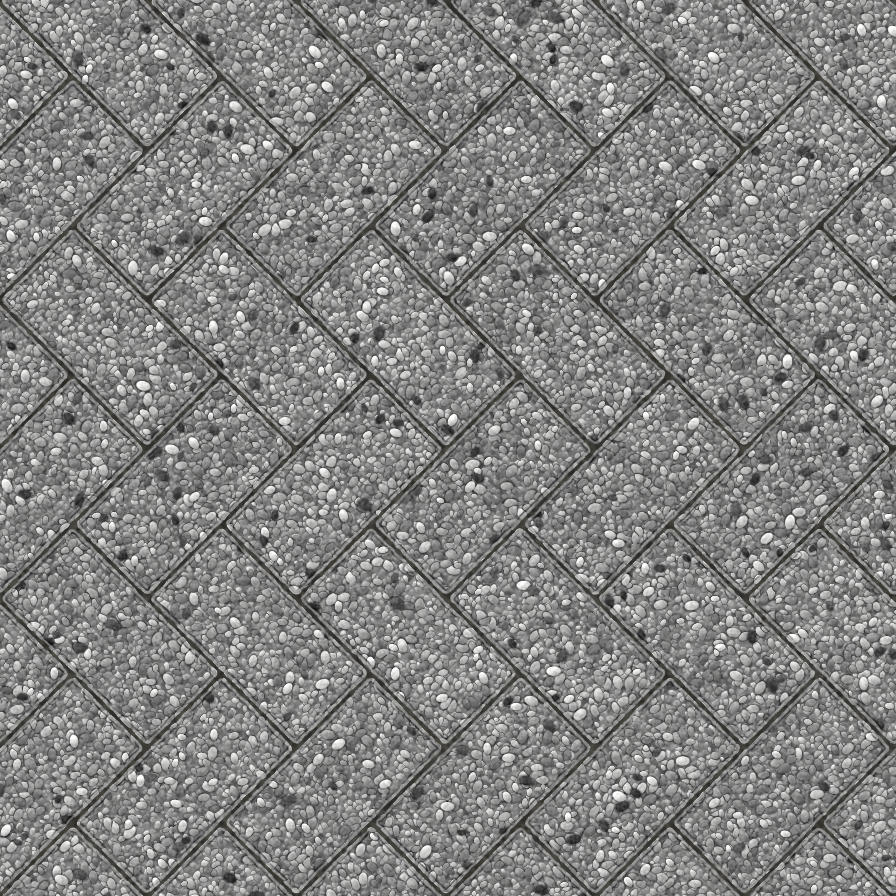
A WebGL 2 fragment shader for this texture:

```glsl
#version 300 es
precision highp float;
// Diagonal herringbone paving of exposed-pebble concrete blocks, 6 repeats across and 3 up.
// A rotated unit grid is grouped into 2:1 blocks; each block is filled with layers of
// jittered, shaded elliptical pebbles and trimmed by a rounded-box joint with a thin rim.
uniform vec2 u_resolution;
out vec4 fragColor;

const float PI = 3.14159;
const float STEPS = 12.0;                       // half block diagonals per canvas side
const vec2 PHASE = vec2(0.03, 0.02);            // shift of the paving on the canvas
const vec2 LIGHT = vec2(0.35, 0.94);            // light direction in paving space
const float JOINT = 0.016;                      // half width of a joint, in block widths
const float CORNER = 0.05;
const vec3 JOINT_COLOR = vec3(0.225, 0.22, 0.20);
const vec3 STONE_TINT = vec3(1.0, 1.0, 0.996);

vec3 hash3(vec2 p) {
    vec3 q = fract(p.xyx * vec3(0.1031, 0.1030, 0.0973));
    q += dot(q, q.yxz + 33.33);
    return fract((q.xxy + q.yzz) * q.zyx);
}

float valueNoise(vec2 p) {
    vec2 i = floor(p), f = fract(p);
    f = f * f * (3.0 - 2.0 * f);
    vec2 e = vec2(1.0, 0.0);
    return mix(mix(hash3(i).x, hash3(i + e).x, f.x),
               mix(hash3(i + e.yx).x, hash3(i + e.xx).x, f.x), f.y);
}

mat2 rotation(float angle) {
    float c = cos(angle), s = sin(angle);
    return mat2(c, s, -s, c);
}

// Signed distance to a rounded box, negative inside
float roundedBox(vec2 p, vec2 halfSize, float radius) {
    vec2 q = abs(p) - halfSize + radius;
    return length(max(q, 0.0)) + min(max(q.x, q.y), 0.0) - radius;
}

// Finds the block at p: xy = its lower corner, zw = its size
vec4 herringbone(vec2 p) {
    vec2 cell = floor(p);
    float k = mod(cell.x + cell.y, 4.0);
    bool rising = k < 1.5;
    vec2 along = rising ? vec2(1.0, 0.0) : vec2(0.0, 1.0);
    return vec4(cell - along * mod(k, 2.0), 1.0 + along);
}

// One layer of pebbles: x = cover, y = random tone, z = light, w = contact shadow
vec4 pebbles(vec2 p, float frequency, float share, float seed, float pixel) {
    vec2 q = p * frequency, base = floor(q), slope = vec2(0.0);
    float nearest = 9.0, second = 9.0, tone = 0.0;
    for (int y = -1; y <= 1; y++)
    for (int x = -1; x <= 1; x++) {
        vec2 cell = base + vec2(x, y);
        vec3 place = hash3(cell + seed);
        vec3 kind = hash3(cell + seed + 71.7);
        if (kind.x > share) continue;
        vec2 offset = q - cell - 0.5 - 0.7 * (place.xy - 0.5);
        float radius = mix(0.34, 0.66, place.z);
        float dist = length(rotation(kind.y * PI) * offset / (radius * vec2(1.25, 0.82)));
        if (dist < nearest) {
            second = nearest;
            nearest = dist;
            tone = kind.z;
            slope = offset / radius;
        } else second = min(second, dist);
    }
    float edge = min(1.0 - nearest, 0.6 * (second - nearest));
    float cover = smoothstep(0.0, 0.12 + pixel * frequency, edge);
    float shadow = 1.0 - smoothstep(0.95, 1.35, nearest);
    return vec4(cover, tone, dot(slope, LIGHT), shadow);
}

// Lays a pebble layer over a grey level
float layPebbles(float under, vec4 layer, float grey, float shadow) {
    float lit = grey * (1.0 + 0.24 * clamp(layer.z, -1.0, 1.0));
    return mix(under * (1.0 - shadow * layer.w), lit, layer.x);
}

// Grey level of the exposed aggregate
float aggregate(vec2 p, float pixel) {
    float grey = mix(0.34, 0.56, valueNoise(p * 24.0));
    vec4 fine = pebbles(p, 15.5, 1.0, 3.0, pixel);
    grey = layPebbles(grey, fine, mix(0.50, 0.78, fine.y), 0.0);
    vec4 medium = pebbles(p, 11.0, 0.48, 37.0, pixel);
    grey = layPebbles(grey, medium, mix(0.44, 0.78, medium.y), 0.32);
    vec4 accent = pebbles(p, 10.5, 0.075, 113.0, pixel);
    float accentGrey = accent.y < 0.4 ? mix(0.19, 0.36, accent.y * 2.5) : mix(0.70, 0.88, accent.y);
    grey = layPebbles(grey, accent, accentGrey, 0.32);
    return grey + 0.16 * (valueNoise(p * 46.0) - 0.5);
}

void main() {
    // Canvas to paving space, where one unit is a block width
    vec2 canvas = gl_FragCoord.xy / u_resolution.y * STEPS + PHASE;
    vec2 p = 0.5 * vec2(canvas.x + canvas.y, canvas.y - canvas.x);
    float pixel = STEPS / (sqrt(2.0) * u_resolution.y);

    vec4 block = herringbone(p);
    vec2 id = block.xy, halfSize = 0.5 * block.zw;
    float blockTone = 1.0 + 0.04 * (hash3(id + 9.0).x - 0.5);
    float grey = aggregate(p + 17.0 * id, pixel) * blockTone;

    // Worn edge: a broken groove, then a pale rim, then the joint
    float wear = valueNoise(p * 19.0);
    float dist = roundedBox(p - id - halfSize, halfSize - JOINT, CORNER) + 0.012 * (wear - 0.5);
    float groove = 1.0 - smoothstep(0.002, 0.006 + pixel, abs(dist + 0.036));
    float rim = 1.0 - smoothstep(0.003, 0.006 + pixel, abs(dist + 0.016));
    grey *= 1.0 - groove * mix(0.1, 0.55, wear);
    grey = mix(grey, mix(0.46, 0.70, valueNoise(p * 31.0)), 0.7 * rim);
    vec3 joint = JOINT_COLOR * mix(0.7, 1.35, valueNoise(p * 27.0));
    float jointCover = smoothstep(-0.6 * pixel, 0.6 * pixel, dist);
    fragColor = vec4(mix(grey * STONE_TINT, joint, jointCover), 1.0);
}
```
